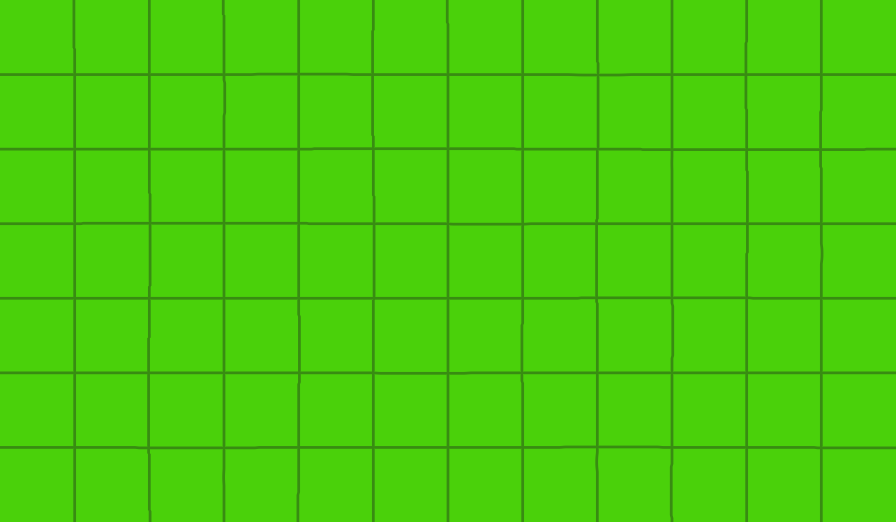
A Shadertoy shader for this pattern:

```glsl
const vec2 GRID = vec2(12.0, 7.0);         // cells across and down
const vec3 FIELD_COLOR = vec3(0.29, 0.82, 0.04);
const vec3 LINE_COLOR = vec3(0.22, 0.55, 0.07);
const float LINE_WIDTH = 0.037;            // in cells
const vec2 SHIFT = vec2(0.010, 0.006);     // sideways step of vertical, horizontal lines
const vec2 SHIFT_RATE = vec2(0.45, 0.22);  // noise frequency along each line
const float SHIFT_LEVEL = 0.16;            // noise level that triggers a step
const float SHIFT_EDGE = 0.01;

float hashSlope(float cell, float seed) {
    return fract(sin(cell * 127.1 + seed * 311.7) * 4375.85) * 2.0 - 1.0;
}

// One-dimensional gradient noise
float gradientNoise(float x, float seed) {
    float cell = floor(x);
    float f = x - cell;
    float blend = f * f * f * (f * (f * 6.0 - 15.0) + 10.0);
    return mix(hashSlope(cell, seed) * f,
               hashSlope(cell + 1.0, seed) * (f - 1.0), blend);
}

// Straight runs joined by small, abrupt sideways steps: -1, 0 or 1
float steppedShift(float along, float seed) {
    float n = gradientNoise(along + seed * 0.37, seed);
    float magnitude = smoothstep(SHIFT_LEVEL, SHIFT_LEVEL + SHIFT_EDGE, abs(n));
    return sign(n) * magnitude;
}

void mainImage(out vec4 fragColor, in vec2 fragCoord) {
    vec2 pixel = GRID / iResolution.xy;
    vec2 p = fragCoord * pixel;

    // Nearest interior line on each axis; the outer border stays open
    vec2 line = clamp(round(p), vec2(1.0), GRID - 1.0);
    vec2 shift = SHIFT * vec2(
        steppedShift(p.y * SHIFT_RATE.x, line.x),
        steppedShift(p.x * SHIFT_RATE.y, line.y + GRID.x));

    // Pixel coverage of both line families
    vec2 gap = abs(p - line - shift);
    vec2 halfSpan = vec2(0.5 * LINE_WIDTH);
    vec2 low = max(gap - 0.5 * pixel, -halfSpan);
    vec2 high = min(gap + 0.5 * pixel, halfSpan);
    vec2 coverage = clamp((high - low) / pixel, 0.0, 1.0);

    float ink = max(coverage.x, coverage.y);
    fragColor = vec4(mix(FIELD_COLOR, LINE_COLOR, ink), 1.0);
}
```
